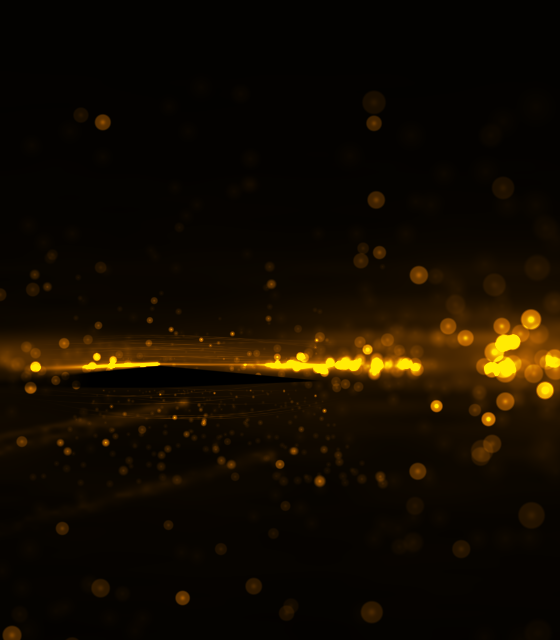
Write a Shadertoy shader that draws this background.

```glsl
#define ASPECT 0.875
#define HORIZON 0.427
#define VANISH vec2(0.31, 0.427)
#define FIELD_COUNT 270
#define BAND_COUNT 230
#define DUST_COUNT 280
#define SPARK_COUNT 60
#define ARC_COUNT 26
#define DISC_GROWTH 0.030
#define AMBIENT 0.012

vec4 hash4(float n) {
    return fract(sin(n * vec4(12.99, 78.23, 37.72, 51.37) + 1.7) * 43758.5);
}

float hash2(vec2 c) {
    return fract(sin(dot(c, vec2(127.1, 311.7))) * 43758.5);
}

float noise(vec2 p) {
    vec2 i = floor(p), f = fract(p);
    f = f * f * (3.0 - 2.0 * f);
    return mix(mix(hash2(i), hash2(i + vec2(1, 0)), f.x),
               mix(hash2(i + vec2(0, 1)), hash2(i + vec2(1, 1)), f.x), f.y);
}

// Light intensity to black, amber, then yellow
vec3 goldRamp(float light) {
    float green = light * mix(0.54, 0.9, smoothstep(0.7, 1.15, light));
    return vec3(min(light, 1.0), min(green, 0.92), 0.01 * min(light, 1.0));
}

float glow(vec2 p, vec2 center, vec2 size) {
    vec2 q = (p - center) / size;
    return exp(-dot(q, q));
}

// Soft line that brightens from a to b
float beam(vec2 p, vec2 a, vec2 b, float width) {
    vec2 ab = b - a;
    float t = clamp(dot(p - a, ab) / dot(ab, ab), 0.0, 1.0);
    float d = length(p - a - ab * t) / width;
    return exp(-d * d) * t;
}

// Lens disc with a hot centre; blur softens its rim
float disc(vec2 p, vec2 center, float radius, float blur, float pixel) {
    vec2 q = p - center;
    if (abs(q.y) > 2.0 * radius + pixel) return 0.0;
    float d = length(q);
    float soft = 0.7 * pixel + blur * radius;
    float mask = 1.0 - smoothstep(radius - soft, radius + soft, d);
    return mask * (0.72 + 0.55 * exp(-10.0 * d * d / (radius * radius)));
}

// Wide field: discs grow away from the vanishing point
float fieldDiscs(vec2 p, float pixel) {
    float light = 0.0;
    for (int i = 0; i < FIELD_COUNT; i++) {
        vec4 h = hash4(float(i) + 3.0);
        float s = 2.0 * h.y - 1.0;
        vec2 c = vec2(h.x * ASPECT, HORIZON + 0.44 * s * abs(s));
        float radius = 0.002 + DISC_GROWTH * distance(c, VANISH) * (0.7 + 0.4 * h.z);
        float power = 0.045 + 0.85 * pow(h.w, 10.0);
        float blur = 0.06 + 0.6 * (1.0 - smoothstep(0.5, 0.85, h.w));
        light += power * mix(1.0, 0.5, abs(s)) * disc(p, c, radius, blur, pixel);
    }
    return light;
}

// Dense belt along the horizon, wider towards the right
float bandDiscs(vec2 p, float pixel) {
    float light = 0.0;
    for (int i = 0; i < BAND_COUNT; i++) {
        vec4 h = hash4(float(i) + 401.0);
        float x = pow(h.x, 0.85) * ASPECT;
        float spread = mix(0.045, 0.125, smoothstep(0.42, 0.8, x));
        vec2 c = vec2(x, HORIZON + 0.003 + (h.y + h.z - 1.0) * spread);
        float radius = 0.003 + 0.021 * distance(c, VANISH) * (0.7 + 0.5 * h.z);
        float power = 0.07 + 0.95 * pow(h.w, 8.0);
        power *= smoothstep(0.03, 0.14, abs(x - VANISH.x));
        float blur = 0.06 + 0.5 * (1.0 - smoothstep(0.4, 0.8, h.w));
        light += power * disc(p, c, radius, blur, pixel);
    }
    return light;
}

// Fine sparks beneath and above the centre
float dust(vec2 p, float pixel) {
    float light = 0.0;
    for (int i = 0; i < DUST_COUNT; i++) {
        vec4 h = hash4(float(i) + 809.0);
        float drop = 0.15 * h.y * h.y + 0.004;
        float y = h.z < 0.78 ? 0.394 - drop : 0.435 + drop;
        vec2 c = vec2(0.32 + (h.x - 0.5) * (0.34 + 1.6 * drop), y);
        float radius = 0.0012 + 0.032 * drop * (0.5 + h.w);
        light += (0.07 + 0.8 * pow(h.w, 9.0)) * disc(p, c, radius, 0.25, pixel);
    }
    // Crowded sparks that break up the right beam
    for (int i = 0; i < SPARK_COUNT; i++) {
        vec4 h = hash4(float(i) + 1301.0);
        vec2 c = vec2(0.37 + 0.28 * h.x, HORIZON + 0.001 + (h.y + h.z - 1.0) * 0.014);
        light += (0.12 + 0.6 * h.w * h.w * h.w) * disc(p, c, 0.002 + 0.009 * h.x, 0.2, pixel);
    }
    return light;
}

// Thin curved threads above and below the wedge, beaded by noise
float threads(vec2 p) {
    float light = 0.0;
    for (int i = 0; i < ARC_COUNT; i++) {
        vec4 h = hash4(float(i) + 71.0);
        float rise = i % 3 == 0 ? -0.035 - 0.05 * h.x : 0.004 + 0.045 * h.x;
        float x = p.x - 0.30 - 0.12 * (h.y - 0.5);
        float y = HORIZON + rise * (1.0 - 6.0 * x * x) + 0.10 * (h.z - 0.5) * x;
        float bead = 0.4 + 1.1 * noise(vec2(p.x * 130.0, float(i) * 7.0));
        light += exp(-pow((p.y - y) / 0.0009, 2.0)) * exp(-70.0 * x * x) * bead * (0.03 + 0.08 * h.w);
    }
    return light;
}

// Dark blade with a crisp right part and a blurred left tail
float wedge(vec2 p) {
    float x = p.x - 0.25;
    float top = 0.4285 - 0.093 * abs(x);
    float bottom = 0.394 + 0.042 * max(x, 0.0);
    float soft = 0.0014 + 0.035 * max(0.17 - p.x, 0.0);
    float mask = smoothstep(-soft, soft, top - p.y) * smoothstep(-soft, soft, p.y - bottom);
    return mask * mix(0.6, 1.0, smoothstep(0.07, 0.15, p.x)) * (1.0 - smoothstep(0.47, 0.52, p.x));
}

void mainImage(out vec4 fragColor, in vec2 fragCoord) {
    vec2 p = fragCoord / iResolution.xy * vec2(ASPECT, 1.0);
    float pixel = 1.0 / iResolution.y;
    float dy = p.y - HORIZON;

    // Drifting haze and side glows
    float haze = 0.55 * noise(p * vec2(6, 17)) + 0.45 * noise(p * vec2(10, 55) + 9.0);
    float grain = noise(p * vec2(70, 110));
    float light = AMBIENT + 0.075 * exp(-abs(dy) / (dy > 0.0 ? 0.12 : 0.19)) * (0.35 + haze);
    light += 0.27 * glow(p, vec2(0.80, 0.455), vec2(0.27, 0.05)) * (0.4 + 1.1 * haze);
    light += 0.11 * glow(p, vec2(0.80, 0.45), vec2(0.34, 0.12)) * (0.4 + 1.2 * haze);
    light += 0.24 * glow(p, vec2(0.06, 0.443), vec2(0.22, 0.028)) * (0.5 + 0.9 * haze);
    light += 0.16 * glow(p, vec2(0.36, 0.444), vec2(0.22, 0.024)) * (1.0 - smoothstep(0.467, 0.471, p.y));

    // Beams on the horizon
    light += 1.15 * beam(p, vec2(0.03, 0.423), vec2(0.245, 0.431), 0.0036);
    light += 0.25 * beam(p, vec2(0.0, 0.425), vec2(0.20, 0.430), 0.011);
    light += 0.50 * beam(p, vec2(0.60, 0.429), vec2(0.247, 0.431), 0.0018);
    light += 0.75 * glow(p, vec2(0.455, 0.428), vec2(0.06, 0.0065)) * (0.6 + 0.8 * grain);
    light += 0.32 * glow(p, vec2(0.54, 0.429), vec2(0.13, 0.013));

    // Slanted grainy trails below
    float bead = 0.2 + 0.6 * haze + 0.9 * grain * grain;
    light += 0.22 * beam(p, vec2(-0.20, 0.28), vec2(0.29, 0.371), 0.006) * bead;
    light += 0.12 * beam(p, vec2(-0.25, 0.24), vec2(0.25, 0.355), 0.010) * bead;
    light += 0.11 * beam(p, vec2(-0.15, 0.13), vec2(0.42, 0.288), 0.010) * bead;

    light += threads(p) + fieldDiscs(p, pixel) + bandDiscs(p, pixel) + dust(p, pixel);
    light *= 1.0 - wedge(p);
    fragColor = vec4(goldRamp(light), 1.0);
}
```
